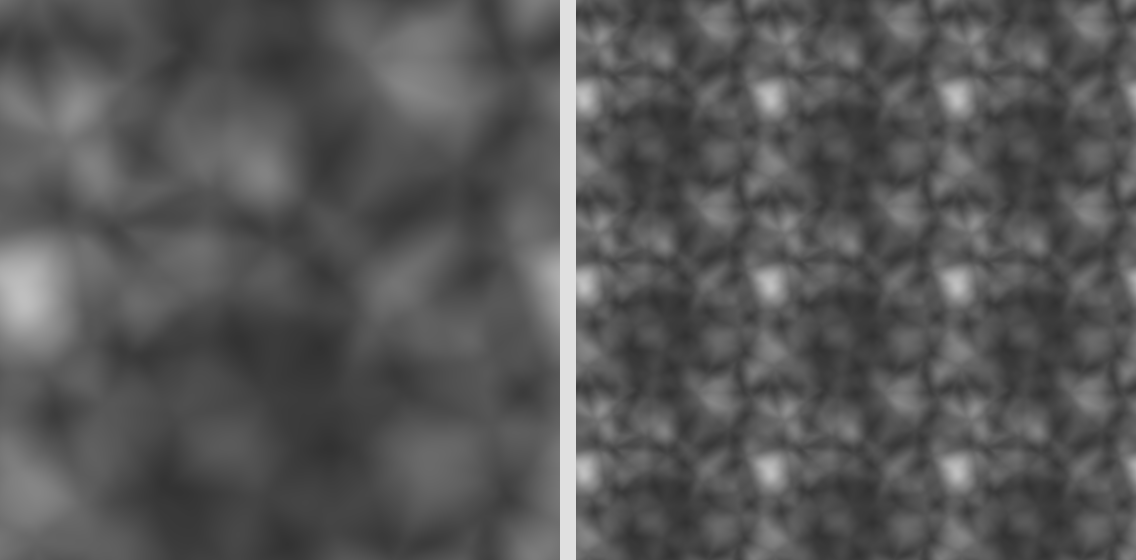
Left, the tile; right, the same tile 3 across and 3 down.
Reproduce this texture map procedurally as a Shadertoy shader.

```glsl
// Soft grey relief of faceted hollows: three tiling Voronoi layers give
// the distance to the nearest cell border (dark creases, pale ridges),
// and broad wrapping gradient noise varies height and brightness.

const float TAU = 6.2831853;
const float CREASE_GREY = 0.222;
const float RIDGE_SHARPNESS = 9.0;
const float CREASE_SOFTNESS = 0.035;

// Integer hash of a lattice cell that wraps after `period` cells
vec2 hashCell(ivec2 cell, int period, uint seed) {
    uvec2 v = uvec2((cell + 4 * period) % period) + uvec2(seed, seed * 7u);
    v = v * 1664525u + 1013904223u;
    v.x += v.y * 1664525u;
    v.y += v.x * 1664525u;
    v ^= v >> 16u;
    v.x += v.y * 1664525u;
    v.y += v.x * 1664525u;
    v ^= v >> 16u;
    return vec2(v & 0xffffu) / 65536.0;
}

// Slope of one lattice corner, evaluated at the offset from it
float cornerSlope(ivec2 cell, vec2 offset, int period, uint seed) {
    float angle = TAU * hashCell(cell, period, seed).x;
    return dot(vec2(cos(angle), sin(angle)), offset);
}

// Tiling gradient noise, about -0.7 to 0.7
float gradientNoise(vec2 uv, int period, uint seed) {
    vec2 p = uv * float(period);
    ivec2 cell = ivec2(floor(p));
    vec2 f = fract(p);
    vec2 w = f * f * f * (f * (f * 6.0 - 15.0) + 10.0);
    float a = cornerSlope(cell, f, period, seed);
    float b = cornerSlope(cell + ivec2(1, 0), f - vec2(1, 0), period, seed);
    float c = cornerSlope(cell + ivec2(0, 1), f - vec2(0, 1), period, seed);
    float d = cornerSlope(cell + ivec2(1, 1), f - vec2(1, 1), period, seed);
    return mix(mix(a, b, w.x), mix(c, d, w.x), w.y);
}

// Vector from the local position f to the jittered site of a nearby cell
vec2 toSite(ivec2 cell, ivec2 step, vec2 f, int period, uint seed) {
    vec2 jitter = mix(vec2(0.04), vec2(0.96), hashCell(cell + step, period, seed));
    return vec2(step) + jitter - f;
}

// Tiling distance to the Voronoi border, in cell units, with soft ridges
float borderDistance(vec2 uv, int period, uint seed) {
    vec2 p = uv * float(period);
    ivec2 cell = ivec2(floor(p));
    vec2 f = fract(p);

    // Nearest site
    ivec2 nearStep = ivec2(0);
    vec2 nearest = vec2(8.0);
    for (int y = -1; y <= 1; y++)
    for (int x = -1; x <= 1; x++) {
        vec2 site = toSite(cell, ivec2(x, y), f, period, seed);
        if (dot(site, site) < dot(nearest, nearest)) {
            nearest = site;
            nearStep = ivec2(x, y);
        }
    }

    // Power mean of the distances to all bisectors: rounds the ridges
    float sum = 0.0;
    for (int y = -2; y <= 2; y++)
    for (int x = -2; x <= 2; x++) {
        if (x == 0 && y == 0) continue;
        vec2 site = toSite(cell, nearStep + ivec2(x, y), f, period, seed);
        float d = dot(0.5 * (nearest + site), normalize(site - nearest));
        sum += pow(max(d, 0.001), -RIDGE_SHARPNESS);
    }
    float dist = pow(sum, -1.0 / RIDGE_SHARPNESS);

    // Round the bottom of the crease
    return sqrt(dist * dist + CREASE_SOFTNESS * CREASE_SOFTNESS) - CREASE_SOFTNESS;
}

void mainImage(out vec4 fragColor, in vec2 fragCoord) {
    vec2 uv = fragCoord / iResolution.xy;

    // Broad hollows first, then fainter and finer ones
    float relief = 0.47 * borderDistance(uv, 3, 11u)
                 + 0.28 * borderDistance(uv + vec2(0.13, 0.07), 5, 37u)
                 + 0.07 * borderDistance(uv + vec2(0.05, 0.11), 8, 71u);

    // Large pale and dim regions
    float region = gradientNoise(uv + vec2(0.2, 0.15), 2, 5u)
                 + 0.4 * gradientNoise(uv, 4, 23u);

    float grey = CREASE_GREY + relief * max(1.0 + 1.3 * region, 0.3) + 0.07 * region;
    fragColor = vec4(vec3(max(grey, 0.19)), 1.0);
}
```
